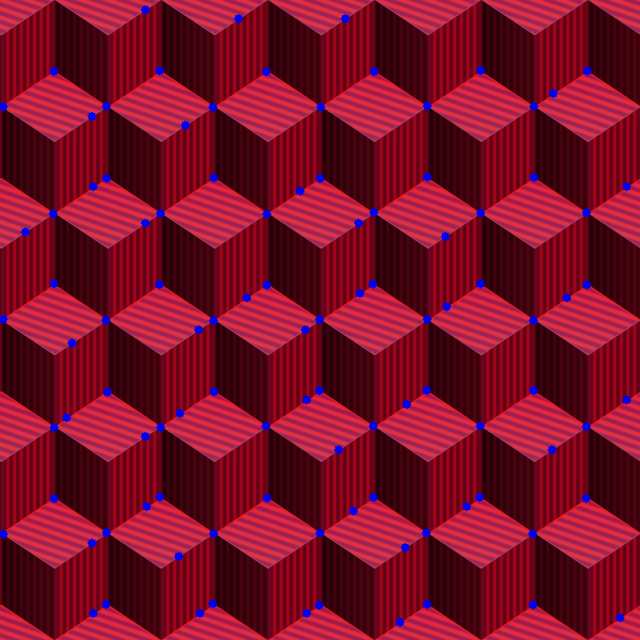
A Shadertoy shader for this pattern:

```glsl
// Stacked striped red cubes in a staggered 6 by 6 lattice, with blue studs on corners and edges.

float hash(vec2 p) {
    vec3 q = fract(p.xyx * vec3(0.1031, 0.1030, 0.0973));
    q += dot(q, q.yzx + 33.33);
    return fract((q.x + q.y) * q.z);
}

// Smooth stripe from 0 to 1, one cycle per unit
float stripe(float x) {
    return smoothstep(0.15, 0.85, 0.5 + 0.5 * cos(6.28318 * x));
}

// Colour of the cube stack; one cube is 1 unit wide, rows are 1 unit apart
vec3 cubes(vec2 p) {
    // Find the cube whose hexagon covers p; q is relative to its top face centre
    float row = ceil(p.y - 1.0 / 3.0);
    vec2 q = vec2(fract(p.x + 0.5 - 0.5 * mod(row, 2.0)) - 0.5, p.y - row);
    if (q.y > (1.0 - 2.0 * abs(q.x)) / 3.0) {
        q = vec2(q.x - 0.5 * sign(q.x), q.y - 1.0);
    }
    float upper = 1.0 / 3.0 - abs(q.x) / 1.5 - q.y;
    float lower = 1.0 / 3.0 - abs(q.x) / 1.5 + q.y;

    // Top face: slanted stripes, red upper rim, mauve lower rim
    if (lower > 0.0) {
        float s = stripe((q.y + 0.34 * q.x) * 12.0);
        vec3 top = mix(vec3(0.63, 0.12, 0.31), vec3(0.88, 0.18, 0.26), s);
        top += vec3(0.02, -0.06, -0.04) * q.y * 2.0;
        top = mix(vec3(0.90, 0.10, 0.12), top, smoothstep(0.0, 0.03, upper));
        return mix(vec3(0.62, 0.25, 0.40), top, smoothstep(0.0, 0.022, lower));
    }

    // Side faces: vertical stripes, dark on the left and lit on the right
    float s = stripe(q.x * 16.0);
    vec3 dark = mix(vec3(0.13, 0.0, 0.03), vec3(0.23, 0.005, 0.05), s);
    dark += vec3(0.16, 0.01, 0.03) * (q.x + 0.5) * 1.2;
    vec3 lit = mix(vec3(0.38, 0.005, 0.09), vec3(0.62, 0.015, 0.10), s);
    lit = mix(vec3(0.42, 0.02, 0.13), lit, smoothstep(0.0, 0.06, q.x));
    vec3 side = q.x < 0.0 ? dark : lit;
    return mix(vec3(0.34, 0.01, 0.06), side, smoothstep(0.0, 0.02, 0.5 - abs(q.x)));
}

// Signed distance to a small stud with eight lobes
float stud(vec2 p) {
    return length(p) - 0.039 - 0.004 * cos(8.0 * atan(p.y, p.x));
}

// Nearest stud: corners always, two edges of each cube at random
float studs(vec2 p) {
    float d = 1.0;
    for (int j = -1; j <= 1; j++) {
        for (int i = -1; i <= 1; i++) {
            float row = round(p.y) + float(j);
            float shift = 0.5 * mod(row, 2.0);
            vec2 c = vec2(round(p.x - shift) + float(i) + shift, row);
            float h = hash(c + 7.3);
            float k = hash(c + 21.7);
            vec2 jitter = 0.016 * vec2(h, k) - 0.008;

            // Back corner and left corner, kept inside the canvas
            vec2 back = c + vec2(0.0, 1.0 / 3.0);
            vec2 left = c - vec2(0.5, 0.0);
            if (back.x > 0.1 && back.x < 5.9) d = min(d, stud(p - back - jitter));
            if (left.x > -0.1 && left.x < 5.9 && left.y > 0.1 && left.y < 5.9) {
                d = min(d, stud(p - vec2(max(left.x, 0.025), left.y) - jitter));
            }

            // Back-left and front-right edges, at stripe positions
            if (hash(c + 40.1) < 0.55) {
                d = min(d, stud(p - mix(back, left, floor(2.0 + 5.0 * h * h) / 8.0)));
            }
            if (hash(c + 63.9) < 0.45) {
                vec2 front = c - vec2(0.0, 1.0 / 3.0);
                float t = (5.8 - floor(4.0 * k * k)) / 8.0;
                d = min(d, stud(p - mix(front, c + vec2(0.5, 0.0), t)));
            }
        }
    }
    return d;
}

void mainImage(out vec4 fragColor, in vec2 fragCoord) {
    float pixel = 6.0 / iResolution.y;
    vec2 p = fragCoord * pixel;

    // Average 3 by 3 samples to smooth the face edges
    vec3 color = vec3(0.0);
    for (int j = -1; j <= 1; j++) {
        for (int i = -1; i <= 1; i++) {
            color += cubes(p - vec2(0.012, 0.0) + vec2(i, j) * pixel / 3.0) / 9.0;
        }
    }

    float cover = 1.0 - smoothstep(-0.7 * pixel, 0.7 * pixel, studs(p));
    fragColor = vec4(mix(color, vec3(0.0, 0.0, 0.97), cover), 1.0);
}
```
